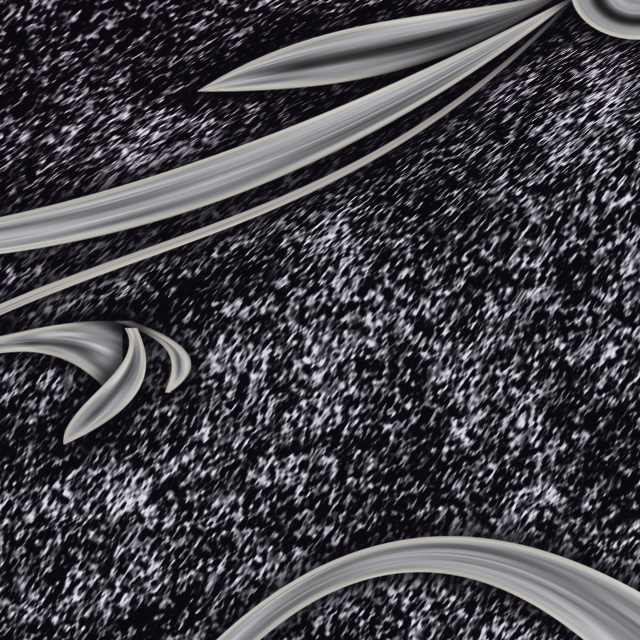
This pattern is drawn by a WebGL 1 fragment shader. Its source:

```glsl
precision highp float;
// Pale carved ribbons, a curling leaf and an arch over dark, slanted, sparkling grain.
uniform vec2 u_resolution;

#define GRAIN_FREQ vec2(88.0, 205.0)
#define GRAIN_ANGLE 0.95
#define GRAIN_GAIN 0.85
#define PATCH_AMOUNT 0.34
#define HALO_WIDTH 0.022
#define RIM_WIDTH 0.004
#define INK vec3(0.045, 0.036, 0.058)
#define SILVER vec3(0.98, 0.975, 1.0)
#define WARM_RIM vec3(0.80, 0.78, 0.70)

float hash(vec2 p) {
  vec3 q = fract(vec3(p.xyx) * 0.1031);
  q += dot(q, q.yzx + 33.33);
  return fract((q.x + q.y) * q.z);
}

float noise(vec2 p) {
  vec2 i = floor(p), f = fract(p);
  f = f * f * (3.0 - 2.0 * f);
  return mix(mix(hash(i), hash(i + vec2(1.0, 0.0)), f.x),
             mix(hash(i + vec2(0.0, 1.0)), hash(i + 1.0), f.x), f.y);
}

vec2 rotate(vec2 p, float a) {
  float c = cos(a), s = sin(a);
  return vec2(c * p.x + s * p.y, c * p.y - s * p.x);
}

// Cubic through four evenly spaced heights, t from 0 to 1
float curve(vec4 k, float t) {
  float u = 3.0 * t, a = u - 1.0, b = u - 2.0, c = u - 3.0;
  return dot(k, vec4(-a * b * c / 6.0, u * b * c / 2.0, -u * a * c / 2.0, u * a * b / 6.0));
}

// Distance to a curved edge, corrected for its slope
float edgeDistance(float y, vec4 k, float t, float len) {
  float slope = (curve(k, t + 0.01) - curve(k, t - 0.01)) / (0.02 * len);
  return (y - curve(k, t)) / sqrt(1.0 + slope * slope);
}

// Fibrous silver surface: v across, t along, d distance inside the edge
vec3 fibres(float v, float t, float d, float strands, vec2 fold) {
  float broad = noise(vec2(v * strands, t * 2.5 + strands * 3.7));
  float fine = noise(vec2(v * strands * 2.7 + 9.0, t * 5.0));
  float light = 0.38 + 0.30 * broad + 0.22 * fine;
  float crease = exp(-pow((v - fold.x) / 0.13, 2.0)) * smoothstep(0.08, 0.3, t);
  light *= 1.0 - fold.y * crease * smoothstep(1.0, 0.65, t);
  float rim = exp(-pow((d - RIM_WIDTH) / RIM_WIDTH, 2.0));
  return mix(SILVER * light, WARM_RIM, 0.55 * rim);
}

// Ribbon between two curves, with a dark groove around it
void ribbon(inout vec3 col, vec2 p, vec2 span, vec4 top, vec4 bottom, float strands, vec2 fold) {
  float len = span.y - span.x, t = (p.x - span.x) / len;
  float tc = clamp(t, 0.0, 1.0);
  float outside = max(max(span.x - p.x, p.x - span.y), 0.0);
  float d = min(-edgeDistance(p.y, top, tc, len), edgeDistance(p.y, bottom, tc, len));
  float away = length(vec2(outside, max(-d, 0.0)));
  col = mix(col, INK, 0.72 * exp(-pow(away / HALO_WIDTH, 2.0)));
  float low = curve(bottom, tc);
  float v = (p.y - low) / max(curve(top, tc) - low, 0.002);
  float aa = 1.0 / u_resolution.y;
  float mask = smoothstep(-aa, aa, d) * smoothstep(2.0 * aa, 0.0, outside);
  col = mix(col, fibres(v, tc, d, strands, fold), mask);
}

// Slanted specks in drifting light and dark patches
vec3 grainField(vec2 p) {
  float corner = smoothstep(0.7, 1.25, p.y + 0.35 * (1.0 - p.x));
  vec2 q = rotate(p, GRAIN_ANGLE - 0.3 * corner);
  q += 0.004 * noise(p * 30.0);
  float n = 0.62 * noise(q * GRAIN_FREQ) + 0.38 * noise(q * GRAIN_FREQ * 1.7 + 41.0);
  vec2 drift = rotate(p, 0.4) * vec2(7.0, 13.0);
  float patches = 0.6 * noise(drift) + 0.4 * noise(drift * 2.6 + 7.0);
  n += PATCH_AMOUNT * (patches - 0.5) - 0.07 * corner;
  float sparkle = pow(smoothstep(0.34, 0.95, n), 1.25);
  vec3 tint = mix(vec3(0.97, 0.97, 1.0), vec3(1.0, 0.93, 1.0), corner);
  return INK + tint * GRAIN_GAIN * sparkle;
}

void main() {
  vec2 p = gl_FragCoord.xy / u_resolution;
  vec3 col = grainField(p);

  // Sweeping blades that meet at the upper right
  ribbon(col, p, vec2(0.31, 0.872), vec4(0.859, 0.943, 0.980, 1.010),
         vec4(0.857, 0.866, 0.909, 1.005), 9.0, vec2(0.46, 0.75));
  ribbon(col, p, vec2(0.0, 0.898), vec4(0.525, 0.638, 0.772, 1.007),
         vec4(0.507, 0.622, 0.758, 1.0), 3.0, vec2(0.5, 0.15));
  ribbon(col, p, vec2(0.0, 0.898), vec4(0.661, 0.745, 0.863, 1.007),
         vec4(0.603, 0.671, 0.802, 1.003), 9.0, vec2(0.3, 0.25));

  // Curling leaf on the left: body, hook, then tail
  ribbon(col, p, vec2(0.0, 0.19), vec4(0.475, 0.488, 0.497, 0.497),
         vec4(0.448, 0.448, 0.424, 0.362), 7.0, vec2(0.4, 0.6));
  ribbon(col, p.yx, vec2(0.388, 0.497), vec4(0.267, 0.298, 0.281, 0.208),
         vec4(0.258, 0.268, 0.253, 0.182), 4.0, vec2(0.4, 0.4));
  ribbon(col, p.yx, vec2(0.307, 0.486), vec4(0.104, 0.198, 0.228, 0.215),
         vec4(0.099, 0.130, 0.186, 0.195), 5.0, vec2(0.45, 0.5));

  // Arch along the bottom
  ribbon(col, p, vec2(0.332, 1.003), vec4(-0.005, 0.138, 0.156, 0.073),
         vec4(-0.074, 0.089, 0.081, -0.087), 8.0, vec2(0.7, 0.35));

  // Ringed curl in the upper right corner
  vec2 curl = (p - vec2(0.997, 1.013)) / vec2(0.105, 0.075);
  float r = length(curl), d = (1.0 - r) * 0.08;
  col = mix(col, INK, 0.7 * exp(-pow(max(-d, 0.0) / HALO_WIDTH, 2.0)));
  vec3 rings = fibres(r, 0.5 + 0.1 * curl.x, d, 9.0, vec2(0.62, 0.8));
  col = mix(col, rings, smoothstep(-1.0, 1.0, d * u_resolution.y));

  gl_FragColor = vec4(col, 1.0);
}
```
